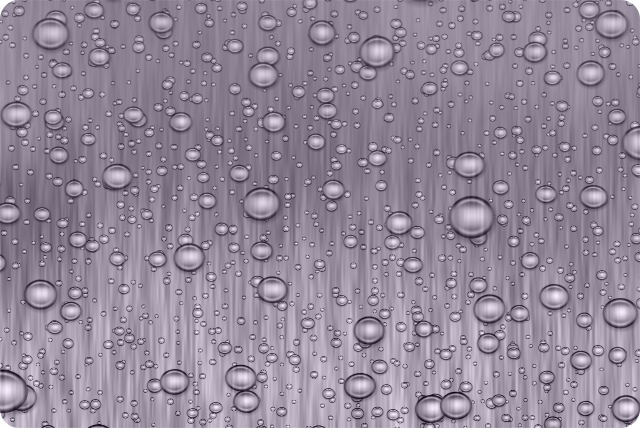
Reproduce this texture procedurally as a WebGL 2 fragment shader.

```glsl
#version 300 es
precision highp float;
// Water drops of many sizes on vertically brushed, mauve-grey metal.

#define LAYERS 5
#define LARGEST_CELL 0.26
#define CELL_RATIO 0.6
#define DROP_CHANCE 0.66
#define RADIUS_RANGE vec2(0.125, 0.235)
#define STREAK_FREQ 150.0
#define STREAK_DEPTH 0.34
#define SHADOW_DEPTH 0.26
#define CORNER_RADIUS 0.045
#define TINT vec3(0.042, 0.0, 0.068)

uniform vec2 u_resolution;
out vec4 fragColor;

float hash(vec2 p) {
    vec3 q = fract(vec3(p.xyx) * 0.1031);
    q += dot(q, q.yzx + 33.33);
    return fract((q.x + q.y) * q.z);
}

float noise(vec2 p) {
    vec2 i = floor(p), f = fract(p);
    f = f * f * (3.0 - 2.0 * f);
    return mix(mix(hash(i), hash(i + vec2(1, 0)), f.x),
               mix(hash(i + vec2(0, 1)), hash(i + vec2(1, 1)), f.x), f.y);
}

float bell(float x, float width) {
    x /= width;
    return exp(-x * x);
}

// Fine vertical grain, centred on zero
float streaks(vec2 p) {
    float fine = noise(vec2(p.x * STREAK_FREQ, p.y * 9.0));
    float broad = noise(vec2(p.x * STREAK_FREQ * 0.45 + 40.0, p.y * 4.0));
    float hair = noise(vec2(p.x * STREAK_FREQ * 1.7 + 90.0, p.y * 22.0));
    return 0.45 * fine + 0.25 * broad + 0.3 * hair - 0.5;
}

// Brushed sheet: smooth at the top, a dim band, brighter and rougher below
float metal(vec2 p, float grain) {
    float tone = 0.54 + 0.09 * smoothstep(0.5, 0.05, p.y);
    tone -= 0.07 * bell(p.y - 0.6 - 0.12 * (p.x - 0.75), 0.17);
    tone += 0.12 * (noise(p * vec2(3.0, 2.5) + 7.0) - 0.5);
    return tone + grain * STREAK_DEPTH * mix(1.25, 0.4, smoothstep(0.1, 0.95, p.y));
}

// Lens-like shading of one drop; q is measured in drop radii
float dropTone(vec2 q, float grain) {
    float d = length(q);
    float tone = 0.53 + 0.25 * grain;
    tone += 0.31 * exp(-dot(q - vec2(0.1, 0.08), (q - vec2(0.1, 0.08)) * vec2(2.8, 5.0)));
    tone -= 0.24 * smoothstep(0.3, 0.75, q.y);
    tone -= 0.17 * smoothstep(-0.3, -0.75, q.y);
    tone += 0.34 * bell(d - 0.82, 0.08) * smoothstep(0.35, 0.8, q.y);
    tone += 0.30 * bell(d - 0.74, 0.11) * smoothstep(-0.3, -0.8, q.y);
    return tone - 0.23 * smoothstep(0.78, 1.0, d);
}

// Paints one jittered grid of drops over the given tone
float addDrops(float tone, vec2 p, float cell, float seed, float grain) {
    float angle = 0.4 + seed * 1.3;
    mat2 turn = mat2(cos(angle), sin(angle), -sin(angle), cos(angle));
    vec2 g = turn * p / cell + seed * 17.0 + 50.0;
    g.y += hash(vec2(floor(g.x), seed));
    vec2 id = floor(g) + seed * 61.0;

    float chance = DROP_CHANCE * (0.65 + 0.7 * noise(id * 0.4 + 3.0));
    if (hash(id + 5.3) > chance) return tone;

    float size = hash(id + 11.7);
    float radius = mix(RADIUS_RANGE.x, RADIUS_RANGE.y, size * size);
    vec2 jitter = vec2(hash(id + 23.1), hash(id + 37.9)) - 0.5;
    vec2 local = fract(g) - 0.5 - jitter * (1.0 - 2.7 * radius);
    vec2 q = (local * turn) / radius;

    // Slightly flattened, uneven outline
    q *= vec2(0.94, mix(1.0, 1.16, hash(id + 41.3)));
    q.y += 0.07 * (hash(id + 53.0) - 0.5) * q.x;
    float d = length(q);

    float shadow = smoothstep(1.25, 0.85, length(q + vec2(-0.04, 0.12)));
    tone *= 1.0 - SHADOW_DEPTH * shadow;

    float blur = (0.7 + 0.6 * p.y) / (u_resolution.y * cell * radius);
    float cover = smoothstep(1.0 + blur, 1.0 - blur, d);
    float contrast = mix(1.15, 0.8, p.y);
    float shade = 0.54 + (dropTone(q, grain) - 0.54) * contrast;
    return mix(tone, shade, cover);
}

void main() {
    vec2 p = gl_FragCoord.xy / u_resolution.y;
    vec2 halfSize = 0.5 * vec2(u_resolution.x / u_resolution.y, 1.0);
    float grain = streaks(p);
    float tone = metal(p, grain);

    // Smallest drops first, so the large ones lie on top
    for (int i = LAYERS - 1; i >= 0; i--) {
        float cell = LARGEST_CELL * pow(CELL_RATIO, float(i));
        tone = addDrops(tone, p, cell, float(i) + 1.0, grain);
    }
    vec3 colour = clamp(vec3(tone) + TINT, 0.0, 1.0);

    // Rounded white corners
    vec2 corner = max(abs(p - halfSize) - halfSize + CORNER_RADIUS, 0.0);
    float outside = (length(corner) - CORNER_RADIUS) * u_resolution.y;
    fragColor = vec4(mix(colour, vec3(1.0), smoothstep(-0.7, 0.7, outside)), 1.0);
}
```
